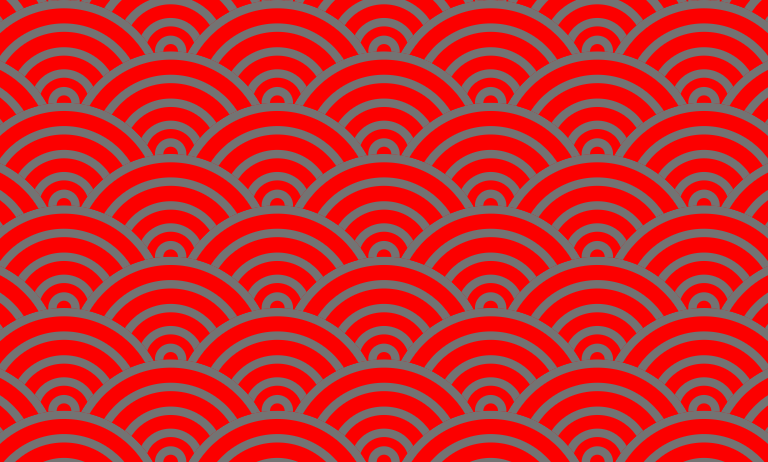
This pattern is drawn by a Shadertoy shader. Its source:

```glsl
// Seigaiha waves: staggered rows of overlapping discs with concentric grey rings on red.
// Each pixel paints the few rows that can reach it from back (upper) to front (lower).
// One unit is the disc radius; rows are half a unit apart.

const float COLUMN_STEP = 2.078;

// Coverage of the area where the signed distance is negative
float fill(float dist, float pixel) {
    return clamp(0.5 - dist / pixel, 0.0, 1.0);
}

// Signed distance to the nearest of the five rings, given the radius
float ringDistance(float radius) {
    float ringRadii[5] = float[5](0.112, 0.284, 0.499, 0.731, 0.96);
    float nearest = 1.0;
    for (int i = 0; i < 5; i++) {
        nearest = min(nearest, abs(radius - ringRadii[i]));
    }
    return nearest - 0.041;
}

void mainImage(out vec4 fragColor, in vec2 fragCoord) {
    vec3 red = vec3(0.99, 0.0, 0.0);
    vec3 grey = vec3(0.45);

    float pixel = 4.5 / iResolution.y;
    vec2 p = (fragCoord - 0.5 * iResolution.xy) * pixel + vec2(0.0, 0.25);
    float nearestRow = floor(p.y * 2.0);
    vec3 color = grey;

    // Lower rows overlap the ones above
    for (int i = 0; i < 5; i++) {
        float row = nearestRow + 2.0 - float(i);
        float column = p.x / COLUMN_STEP + 0.5 * mod(row, 2.0);
        vec2 local = vec2((fract(column + 0.5) - 0.5) * COLUMN_STEP, p.y - 0.5 * row);
        float radius = length(local);

        vec3 disc = mix(red, grey, fill(ringDistance(radius), pixel));
        color = mix(color, disc, fill(radius - 1.0, pixel));
    }

    fragColor = vec4(color, 1.0);
}
```
